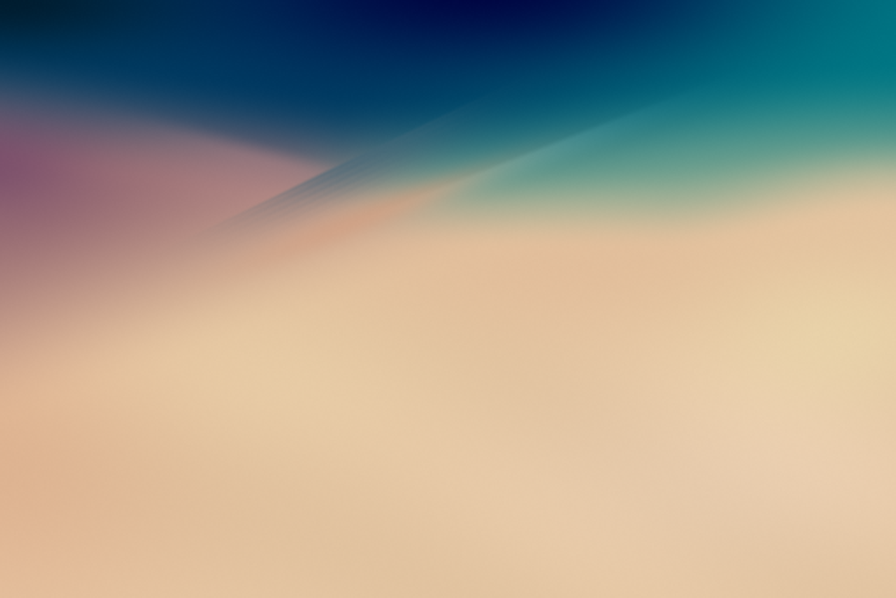
Write a WebGL 1 fragment shader that draws this background.

```glsl
precision highp float;
// Soft abstract dusk: navy and teal sky over warm sand, with crossing folds of light.
uniform vec2 u_resolution;

#define SAND vec3(0.89, 0.77, 0.63)
#define PALE_GOLD vec3(0.92, 0.84, 0.67)
#define PEACH vec3(0.87, 0.68, 0.55)
#define MAUVE vec3(0.62, 0.45, 0.46)
#define PLUM vec3(0.44, 0.27, 0.41)
#define SAGE vec3(0.47, 0.64, 0.56)
#define OCEAN vec3(0.00, 0.24, 0.39)
#define TEAL vec3(0.00, 0.47, 0.52)
#define NAVY vec3(0.00, 0.00, 0.25)
#define SLATE vec3(0.27, 0.40, 0.47)
#define STRIPE_FREQUENCY 520.0
#define GRAIN 0.006

// Elliptical glow, 1 at its centre.
float glow(vec2 p, vec2 centre, vec2 radius) {
  vec2 q = (p - centre) / radius;
  return exp(-dot(q, q));
}

// 1 above the given depth, 0 below, with a soft edge.
float above(float depth, float edge, float softness) {
  return 1.0 - smoothstep(edge - softness, edge + softness, depth);
}

// Signed depth below a slanted line through the anchor.
float belowLine(vec2 p, vec2 anchor, float slope) {
  return p.y - anchor.y - slope * (p.x - anchor.x);
}

// Warm ground with broad, faint drifts.
vec3 sandColor(vec2 p) {
  vec3 color = mix(SAND, PEACH, 0.7 * glow(p, vec2(-0.05, 0.75), vec2(0.35, 0.35)));
  color = mix(color, PEACH, 0.3 * glow(p, vec2(0.95, 0.45), vec2(0.6, 0.12)));
  color = mix(color, PALE_GOLD, 0.75 * glow(p, vec2(1.4, 0.56), vec2(0.24, 0.13)));
  color = mix(color, PALE_GOLD, 0.3 * glow(p, vec2(0.45, 0.62), vec2(0.3, 0.15)));
  color += vec3(0.02, 0.03, 0.05) * glow(p, vec2(1.25, 0.8), vec2(0.4, 0.17));
  float drift = sin(14.0 * (p.y - 0.4 * p.x) + 1.5 * sin(3.0 * p.x));
  return color + 0.008 * drift * smoothstep(0.4, 0.7, p.y);
}

// Mauve haze on the left and sage haze on the right.
vec3 addHaze(vec3 color, vec2 p) {
  color = mix(color, MAUVE, above(p.y + 0.35 * p.x, 0.54, 0.17));
  color = mix(color, PLUM, 0.75 * glow(p, vec2(-0.03, 0.27), vec2(0.2, 0.1)));
  float horizon = 0.345 - 0.06 * smoothstep(1.1, 1.5, p.x);
  float sage = above(p.y, horizon, 0.075) * smoothstep(0.45, 0.85, p.x);
  return mix(color, SAGE, sage);
}

// Upper sky, whose lower edge slopes down to the fold and rises again.
vec3 addSky(vec3 color, vec2 p) {
  float edge = 0.17 + 0.15 * min(p.x, 0.57) - 0.055 * smoothstep(0.7, 1.5, p.x);
  vec3 sky = mix(OCEAN, TEAL, smoothstep(0.5, 1.5, p.x + 0.9 * (p.y - 0.1)));
  color = mix(color, sky, above(p.y, edge, 0.1));
  color = mix(color, NAVY, 0.95 * glow(p, vec2(0.8, -0.03), vec2(0.42, 0.13)));
  return mix(color, vec3(0.0, 0.09, 0.15), 0.85 * glow(p, vec2(0.0), vec2(0.28, 0.08)));
}

// Crossing folds: a warm wedge, a striped dark band and a light ridge.
vec3 addFolds(vec3 color, vec2 p) {
  float fold = belowLine(p, vec2(0.2, 0.17), 0.28);
  float band = belowLine(p, vec2(0.37, 0.37), -0.48);
  float ridge = belowLine(p, vec2(0.47, 0.42), -0.39);

  float wedge = smoothstep(-0.005, 0.035, fold) * above(band, 0.0, 0.005);
  color = mix(color, MAUVE + 0.07, 0.5 * wedge * glow(p, vec2(0.45, 0.27), vec2(0.2, 0.09)));

  float shade = smoothstep(-0.003, 0.006, band) * above(band, 0.045, 0.045);
  shade *= glow(p, vec2(0.6, 0.28), vec2(0.2, 0.12));
  float stripes = 0.9 + 0.1 * sin(STRIPE_FREQUENCY * band);
  color = mix(color, SLATE, 0.6 * shade * stripes);

  float shine = exp(-pow(ridge / 0.025, 2.0)) * glow(p, vec2(0.62, 0.35), vec2(0.22, 0.16));
  color = mix(color, vec3(0.83, 0.62, 0.50), 0.6 * shine);
  float rim = smoothstep(-0.008, 0.004, ridge) * above(ridge, 0.025, 0.025);
  return color + 0.05 * rim * glow(p, vec2(0.9, 0.25), vec2(0.28, 0.1));
}

float hash(vec2 cell) {
  return fract(sin(dot(cell, vec2(12.99, 78.23))) * 43758.5);
}

void main() {
  // x runs from 0 to 1.5 across, y is depth from the top edge.
  vec2 uv = gl_FragCoord.xy / u_resolution;
  vec2 p = vec2(1.5 * uv.x, 1.0 - uv.y);

  vec3 color = sandColor(p);
  color = addHaze(color, p);
  color = addSky(color, p);
  color = addFolds(color, p);
  color += GRAIN * (hash(floor(p * 340.0)) - 0.5);
  gl_FragColor = vec4(clamp(color, 0.0, 1.0), 1.0);
}
```
